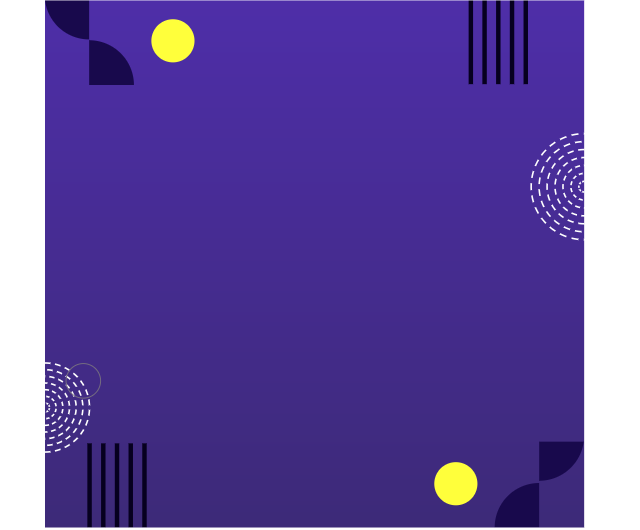
Reproduce this background procedurally as a Shadertoy shader.

```glsl
const float TAU = 6.2831853;
const vec3 WHITE = vec3(1.0);
const vec3 VIOLET_TOP = vec3(0.306, 0.180, 0.660);
const vec3 VIOLET_BOTTOM = vec3(0.238, 0.164, 0.470);
const vec3 INDIGO = vec3(0.095, 0.035, 0.300);
const vec3 NIGHT = vec3(0.025, 0.000, 0.120);
const vec3 YELLOW = vec3(1.000, 1.000, 0.230);
const vec3 GREY = vec3(0.460, 0.430, 0.500);

// Antialiased coverage of a signed distance
float cover(float dist, float pixel) {
    return clamp(0.5 - dist / pixel, 0.0, 1.0);
}

float boxDist(vec2 p, vec2 low, vec2 high) {
    vec2 d = abs(p - 0.5 * (low + high)) - 0.5 * (high - low);
    return max(d.x, d.y);
}

float discDist(vec2 p, vec2 center, float radius) {
    return length(p - center) - radius;
}

// Quarter disc opening from its corner towards dir
float petalDist(vec2 p, vec2 corner, vec2 dir, float radius) {
    vec2 q = (p - corner) * dir;
    return max(length(q) - radius, max(-q.x, -q.y));
}

// Five vertical bars; start is the bottom of the first one
float barsDist(vec2 p, vec2 start, float height) {
    const float spacing = 0.0259;
    vec2 q = p - start;
    q.x -= spacing * clamp(round(q.x / spacing), 0.0, 4.0);
    return boxDist(q, vec2(-0.0042, 0.0), vec2(0.0042, height));
}

// Seven concentric dashed rings
float dashedRings(vec2 p, vec2 center, float outer, float pixel) {
    vec2 q = p - center;
    float turn = atan(q.y, q.x) / TAU;
    float spacing = outer * 0.15;
    float ink = 0.0;
    for (int i = 0; i < 7; i++) {
        float radius = outer - spacing * float(i);
        float count = 27.0 - 3.0 * float(i);
        float period = TAU * radius / count;
        float along = abs(fract(turn * count) - 0.5) * period;
        float across = abs(length(q) - radius);
        float dash = max(across - 0.0015, along - 0.28 * period);
        ink = max(ink, cover(dash, pixel));
    }
    return ink;
}

void mainImage(out vec4 fragColor, in vec2 fragCoord) {
    float pixel = 1.0 / iResolution.y;
    vec2 p = fragCoord * pixel;

    // Gradient panel
    vec3 color = mix(VIOLET_BOTTOM, VIOLET_TOP, clamp(p.y, 0.0, 1.0));

    // Petal pairs in opposite corners
    float petals = petalDist(p, vec2(0.1682, 1.0094), vec2(-1.0, -1.0), 0.0838);
    petals = min(petals, petalDist(p, vec2(0.1682, 0.8396), vec2(1.0), 0.0845));
    float cutPetal = petalDist(p, vec2(1.0173, 0.1777), vec2(1.0, -1.0), 0.0848);
    petals = min(petals, max(cutPetal, p.y - 0.1667));
    petals = min(petals, petalDist(p, vec2(1.0173, 0.0047), vec2(-1.0, 1.0), 0.0840));
    color = mix(color, INDIGO, cover(petals, pixel));

    // Bars
    float bars = min(barsDist(p, vec2(0.8884, 0.8412), 0.17),
                     barsDist(p, vec2(0.1690, 0.0047), 0.1588));
    color = mix(color, NIGHT, cover(bars, pixel));

    // Yellow discs
    float discs = min(discDist(p, vec2(0.3263, 0.9230), 0.0407),
                      discDist(p, vec2(0.8601, 0.0873), 0.0407));
    color = mix(color, YELLOW, cover(discs, pixel));

    // Dashed rings and the thin outline
    float rings = max(dashedRings(p, vec2(1.1022, 0.6478), 0.1000, pixel),
                      dashedRings(p, vec2(0.0849, 0.2311), 0.0840, pixel));
    color = mix(color, WHITE, rings);
    float outline = abs(discDist(p, vec2(0.1572, 0.2814), 0.0326)) - 0.0009;
    color = mix(color, GREY, cover(outline, pixel));

    // White margins around the panel
    float panel = boxDist(p, vec2(0.0849, 0.0047), vec2(1.1022, 0.9992));
    color = mix(WHITE, color, cover(panel, pixel));
    fragColor = vec4(color, 1.0);
}
```
